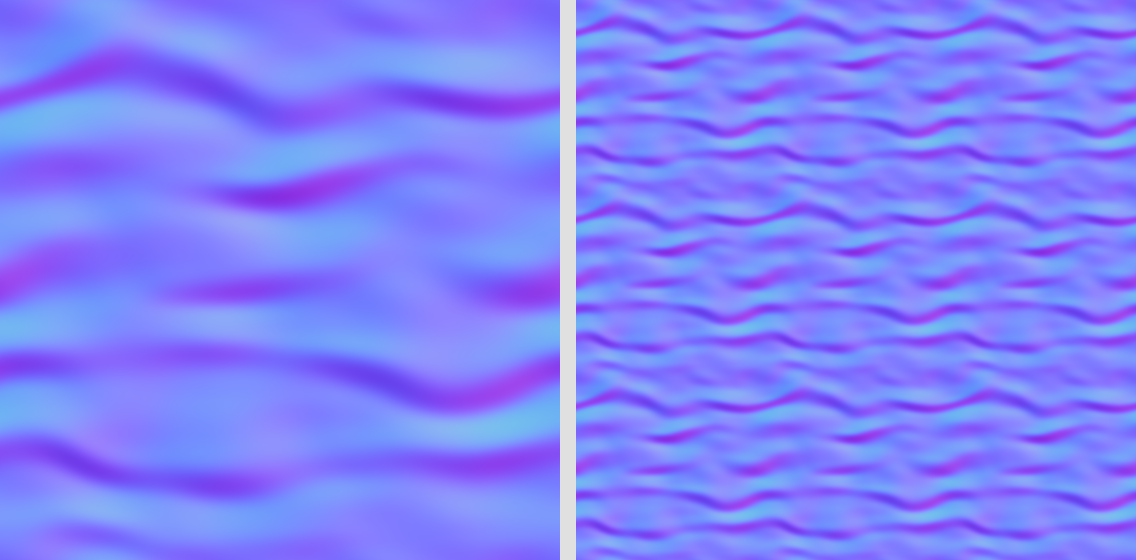
Left: one tile. Right: repeated 3 by 3.
A WebGL 2 fragment shader for this texture map:

```glsl
#version 300 es
precision highp float;
// Tiling normal map of soft, wandering horizontal ripples that fork and fade.

#define RIPPLES 6.0        // whole ripples over the height
#define STEEPNESS 0.25     // mean slope of a ripple
#define STEEP_VARIATION 2.0 // how much ripples swell and fade
#define SHARPNESS 0.13     // second harmonic: narrow faces, broad backs
#define WANDER 0.55        // broad bending, in ripple periods
#define WAVER 0.27         // smaller bending, in ripple periods
#define STREAKS 0.021      // height of the streaks that fork the ripples
#define SAMPLE_STEP 0.010  // half width of the slope sample, softens the faces

uniform vec2 u_resolution;
out vec4 fragColor;

const float TAU = 6.2831853;

float hash(vec2 cell) {
    return fract(sin(dot(cell, vec2(127.1, 311.7))) * 43758.5453);
}

// Dot product of a random unit gradient, on a wrapped lattice, with an offset
float cornerValue(vec2 cell, vec2 offset, vec2 cells, float seed) {
    float angle = TAU * hash(mod(cell, cells) + seed);
    return dot(vec2(cos(angle), sin(angle)), offset);
}

// Gradient noise that repeats over the unit square
float tileNoise(vec2 uv, vec2 cells, float seed) {
    vec2 p = uv * cells + fract(seed * vec2(0.37, 0.71));
    vec2 cell = floor(p);
    vec2 f = p - cell;
    vec2 blend = f * f * f * (f * (f * 6.0 - 15.0) + 10.0);
    vec2 right = vec2(1.0, 0.0);
    vec2 up = vec2(0.0, 1.0);
    float bottom = mix(cornerValue(cell, f, cells, seed),
                       cornerValue(cell + right, f - right, cells, seed), blend.x);
    float top = mix(cornerValue(cell + up, f - up, cells, seed),
                    cornerValue(cell + 1.0, f - 1.0, cells, seed), blend.x);
    return mix(bottom, top, blend.y);
}

float rippleHeight(vec2 uv) {
    // Bent ripple phase
    float bend = WANDER * tileNoise(uv, vec2(3.0, 4.0), 11.0)
               + WAVER * tileNoise(uv, vec2(4.0, 5.0), 23.0);
    float phase = TAU * (RIPPLES * uv.y - bend);

    // Skewed wave that swells and fades along its length
    float wave = sin(phase) + SHARPNESS * sin(2.0 * phase);
    float swell = 1.0 + STEEP_VARIATION * tileNoise(uv, vec2(4.0, 5.0), 37.0);
    float ripples = STEEPNESS * swell * wave / (TAU * RIPPLES);

    return ripples + STREAKS * tileNoise(uv, vec2(4.0, 8.0), 53.0);
}

void main() {
    vec2 uv = gl_FragCoord.xy / u_resolution;

    // Slope by central differences
    vec2 dx = vec2(SAMPLE_STEP, 0.0);
    vec2 dy = dx.yx;
    vec2 slope = vec2(rippleHeight(uv + dx) - rippleHeight(uv - dx),
                      rippleHeight(uv + dy) - rippleHeight(uv - dy))
               / (2.0 * SAMPLE_STEP);

    // Tangent space normal packed into colour
    vec3 normal = normalize(vec3(-slope, 1.0));
    fragColor = vec4(0.5 + 0.5 * normal, 1.0);
}
```
